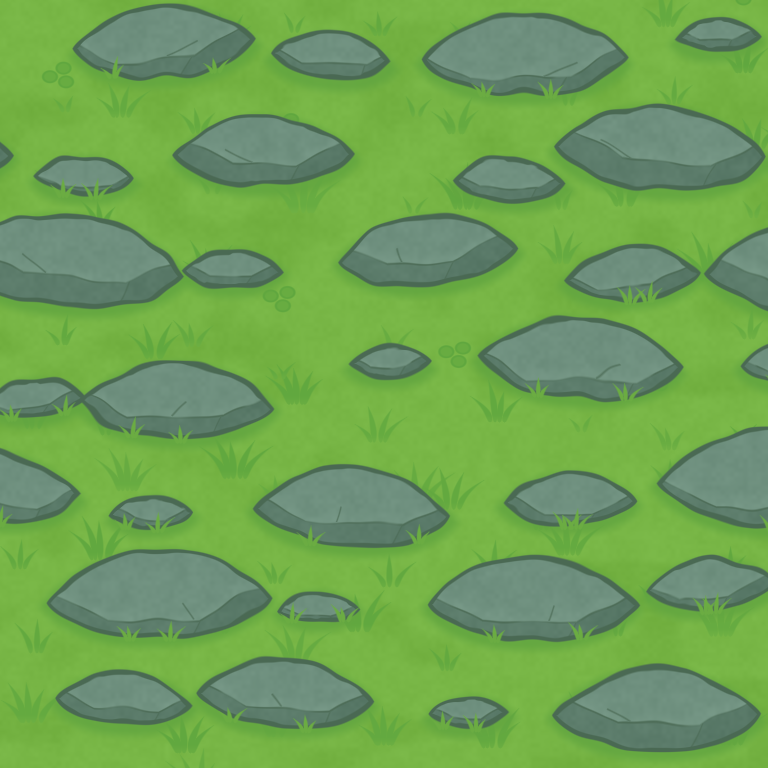
Write a WebGL 2 fragment shader that draws this texture.

```glsl
#version 300 es
precision highp float;
uniform vec2 u_resolution;
out vec4 fragColor;

const vec3 GROUND = vec3(0.472, 0.715, 0.275);
const vec3 GRASS = vec3(0.375, 0.655, 0.245);
const vec3 SHADE = vec3(0.385, 0.650, 0.250);
const vec3 STONE_TOP = vec3(0.433, 0.563, 0.495);
const vec3 STONE_SIDE = vec3(0.362, 0.488, 0.420);
const vec3 STONE_LINE = vec3(0.290, 0.410, 0.325);
const vec2 STONE_CELL = vec2(0.25, 0.143);
const vec2 TUFT_CELL = vec2(0.112, 0.098);
const float ROW_SHIFT = 0.2;
const float LINE_WIDTH = 0.0058;
const float CLOVER_SHARE = 0.08;

float softness;

float hash(vec2 p) {
  vec3 q = fract(p.xyx * vec3(0.1031, 0.1030, 0.0973));
  q += dot(q, q.yzx + 33.33);
  return fract((q.x + q.y) * q.z);
}

float noise(vec2 p) {
  vec2 i = floor(p), f = fract(p);
  f = f * f * (3.0 - 2.0 * f);
  return mix(mix(hash(i), hash(i + vec2(1, 0)), f.x),
             mix(hash(i + vec2(0, 1)), hash(i + vec2(1, 1)), f.x), f.y);
}

float fill(float d) { return 1.0 - smoothstep(-softness, softness, d); }

float segment(vec2 p, vec2 a, vec2 b) {
  vec2 v = b - a;
  return length(p - a - v * clamp(dot(p - a, v) / dot(v, v), 0.0, 1.0));
}

// Curved leaf rising from the origin
float blade(vec2 p, float lean, float height, float width) {
  float t = clamp(p.y / height, 0.0, 1.0);
  float center = lean * height * (0.35 + 0.9 * t * t);
  float halfWidth = width * 1.7 * sqrt(t) * (1.0 - t);
  float slope = 1.8 * lean * t;
  float d = (abs(p.x - center) - halfWidth) / sqrt(1.0 + slope * slope);
  return max(d, max(-p.y, p.y - height));
}

float tuft(vec2 p, vec2 seed, float height, int count) {
  float d = 1.0;
  for (int i = 0; i < count; i++) {
    float r = hash(seed + float(i) * 7.3);
    float lean = 2.2 * (float(i) + 0.5 * r + 0.25) / float(count) - 1.1;
    float h = height * (1.0 - 0.4 * abs(lean)) * (0.75 + 0.4 * r);
    d = min(d, blade(p, lean, h, 0.0025 + 0.075 * height));
  }
  return d;
}

float clover(vec2 p, float turn) {
  p.y *= 1.25;
  float sector = 6.28318 / 3.0;
  float angle = mod(atan(p.y, p.x) + turn, sector) - 0.5 * sector;
  return length(length(p) * vec2(cos(angle), sin(angle)) - vec2(0.013, 0)) - 0.0105;
}

// Lens outline with a high dome and a flatter base
float stoneOutline(vec2 p, float size) {
  bool dome = p.y > 0.0;
  vec2 power = dome ? vec2(2.0, 1.2) : vec2(2.4, 1.3);
  vec2 radii = size * vec2(1.0, dome ? 0.46 : 0.35);
  vec2 q = abs(p) / radii + 1e-4;
  vec2 slope = power * pow(q, power - 1.0) / radii;
  return (dot(pow(q, power), vec2(1)) - 1.0) / max(length(slope), 1.0 / size);
}

void paintStone(inout vec3 color, inout float covered, vec2 p, vec2 seed, float size, float grain) {
  float r1 = hash(seed + 11.0), r2 = hash(seed + 23.0), r3 = hash(seed + 37.0);
  p.y += (r1 - 0.5) * 0.14 * p.x;
  vec2 rough = p + 0.009 * (vec2(noise(p * 28.0 + seed * 9.0), noise(p * 28.0 - seed * 5.0)) - 0.5);
  float d = stoneOutline(rough, size);

  // Contact shade on the ground
  float shade = 1.0 - smoothstep(-0.003, 0.014, stoneOutline(p + vec2(0, 0.007), size));
  color = mix(color, SHADE, 0.85 * shade * (1.0 - covered));

  // Facets meeting along a bent ridge
  vec2 q = rough / size;
  float depth = mix(0.08, 0.19, r2), left = mix(0.3, 0.6, r3), right = mix(0.25, 0.55, r1);
  float ridge = max((r3 - 0.5) * 0.12 * q.x, 0.5 * max(q.x - right, -q.x - left)) - depth;
  float side = fill((q.y - ridge) * size);
  float split = q.x - right - 0.5 * (q.y + depth);
  vec3 top = STONE_TOP + 0.02 * smoothstep(0.15, 0.0, q.y - ridge);
  vec3 face = mix(top, STONE_SIDE - 0.018 * smoothstep(-0.02, 0.02, split), side);
  face += grain;

  // Creases and a short crack
  float worn = smoothstep(0.2, 0.7, noise(q * 5.0 + seed * 3.0));
  float crease = fill(abs(q.y - ridge) * size - 0.0012) * (0.25 + 0.6 * worn);
  crease = max(crease, 0.6 * side * fill(abs(split) * size - 0.001));
  vec2 start = vec2(mix(-0.3, 0.3, r2), -depth + 0.02);
  vec2 end = start + vec2(mix(-0.35, 0.35, r3), 0.14);
  float crack = fill(segment(q, start, end) * size - 0.001);
  crease = max(crease, crack * 0.7 * step(0.095, size));
  face = mix(face, STONE_LINE, crease);
  face = mix(face, STONE_LINE, fill(-d - LINE_WIDTH * (0.8 + 0.4 * worn)));
  float body = fill(d);
  color = mix(color, face, body);
  covered = max(covered, body);

  // Sprouts over the base
  for (int i = 0; i < 2; i++) {
    float x = mix(-0.7, 0.7, (float(i) + hash(seed + float(i) * 5.1)) * 0.5);
    float base = -0.35 * pow(1.0 - pow(abs(x), 2.4), 0.77);
    float sprout = tuft(p - size * vec2(x, base) + vec2(0, 0.006), seed + float(i), 0.027, 3);
    color = mix(color, mix(SHADE, GROUND, 0.4), fill(sprout) * step(0.25, r2));
  }
}

void main() {
  float unit = min(u_resolution.x, u_resolution.y);
  vec2 uv = gl_FragCoord.xy / unit;
  softness = max(0.9 / unit, 0.0013);
  float grain = 0.022 * (noise(uv * 55.0) - 0.5) + 0.022 * (noise(uv * 170.0) - 0.5);
  vec3 color = GROUND + grain * 0.7 - 0.025 * smoothstep(0.55, 0.9, noise(uv * vec2(14, 20)));

  // Grass tufts and clovers
  vec2 home = floor(uv / TUFT_CELL);
  for (int k = 0; k < 9; k++) {
    vec2 id = home + vec2(k % 3 - 1, k / 3 - 1);
    float kind = hash(id + 3.7), tall = hash(id + 8.2);
    vec2 spot = id + 0.15 + 0.7 * vec2(hash(id + 1.3), hash(id + 5.9));
    vec2 p = uv - spot * TUFT_CELL;
    if (kind < CLOVER_SHARE) {
      float d = clover(p, tall * 6.0);
      color = mix(color, mix(GRASS, GROUND, 0.35 * fill(d + 0.003)), fill(d));
    } else {
      float d = tuft(p, id, mix(0.026, 0.066, tall), 2 + int(tall * 3.9));
      vec3 leaf = mix(GRASS, GROUND, 0.35 * hash(id + 2.1) + 0.3 * smoothstep(0.012, 0.0, p.y));
      color = mix(color, leaf, fill(d));
    }
  }

  // Stones, far rows first, large and small alternating
  float covered = 0.0;
  float homeRow = floor(uv.y / STONE_CELL.y);
  for (int k = 0; k < 9; k++) {
    float row = homeRow + 1.0 - float(k / 3);
    float column = floor(uv.x / STONE_CELL.x - ROW_SHIFT * row) + float(k % 3 - 1);
    vec2 id = vec2(column, row) + 40.0;
    float large = mod(column + row, 2.0);
    float size = mix(mix(0.05, 0.09, hash(id)), mix(0.108, 0.166, hash(id)), large);
    vec2 jitter = (vec2(hash(id + 4.4), hash(id + 9.6)) - 0.5) * vec2(0.09, 0.058);
    vec2 center = (vec2(column + ROW_SHIFT * row, row) + 0.5) * STONE_CELL + jitter;
    paintStone(color, covered, uv - center, id, size, grain);
  }
  fragColor = vec4(color, 1.0);
}
```
